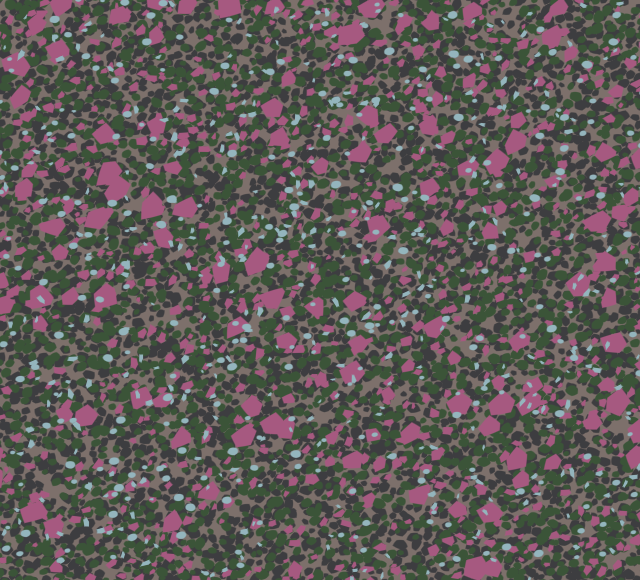
Reproduce this pattern procedurally as a WebGL 2 fragment shader.

```glsl
#version 300 es
precision highp float;
// Speckled terrazzo: charcoal and green grains on taupe, with pink chips and pale flakes.
// Each layer scatters irregular grains over a jittered grid; the layers are
// painted one over another, from the ground up to the flakes.

uniform vec2 u_resolution;
out vec4 fragColor;

float hash(vec2 p) {
    return fract(sin(dot(p, vec2(127.1, 311.7))) * 43758.5453);
}

// Signed distance to a grain: an uneven pentagon blended towards a disc
float grainDistance(vec2 q, float radius, float roundness, vec2 id) {
    float polygon = -1.0;
    for (int i = 0; i < 5; i++) {
        float k = float(i);
        float angle = (k + 0.6 * hash(id + 3.1 * k)) * 1.2566;
        float reach = radius * (0.75 + 0.5 * hash(id + 5.7 * k + 1.3));
        polygon = max(polygon, dot(q, vec2(cos(angle), sin(angle))) - reach);
    }
    return mix(polygon, length(q) - 1.1 * radius, roundness);
}

// Coverage of one layer; size is relative to a cell, spin is the spread of the tilt
float scatter(vec2 p, float cells, float share, float size, float stretch,
              float roundness, float tilt, float spin, float seed) {
    p = p * cells + seed * 0.37;
    vec2 cell = floor(p);
    float soft = 0.0013 * cells;
    float cover = 0.0;
    for (int y = -1; y <= 1; y++) {
        for (int x = -1; x <= 1; x++) {
            vec2 corner = cell + vec2(x, y);
            vec2 id = corner + seed * 17.3;
            if (hash(id) > share) continue;
            vec2 center = corner + 0.05 + 0.9 * vec2(hash(id + 11.9), hash(id + 27.4));
            float angle = tilt + spin * (hash(id + 41.2) - 0.5);
            float c = cos(angle), s = sin(angle);
            vec2 q = mat2(c, -s, s, c) * (p - center);
            q *= vec2(inversesqrt(stretch), sqrt(stretch));
            float radius = size * (0.6 + 0.8 * hash(id + 63.8));
            float d = grainDistance(q, radius, roundness, id);
            cover = max(cover, 1.0 - smoothstep(-soft, soft, d));
        }
    }
    return cover;
}

void main() {
    vec2 p = gl_FragCoord.xy / u_resolution.x;

    vec3 taupe = vec3(0.49, 0.44, 0.42);
    vec3 charcoal = vec3(0.24, 0.24, 0.25);
    vec3 green = vec3(0.23, 0.33, 0.22);
    vec3 pink = vec3(0.65, 0.35, 0.50);
    vec3 paleBlue = vec3(0.58, 0.71, 0.74);

    // Fine ground of dark grains
    vec3 color = taupe;
    color = mix(color, charcoal, scatter(p, 72.0, 0.85, 0.44, 1.3, 0.4, 0.3, 2.0, 1.0));
    color = mix(color, green, scatter(p, 66.0, 0.62, 0.40, 1.3, 0.6, 0.3, 1.6, 2.0));

    // Pink shards and larger leaning chips
    color = mix(color, pink, scatter(p, 48.0, 0.36, 0.25, 1.5, 0.0, 0.5, 1.6, 3.0));
    color = mix(color, pink, scatter(p, 22.0, 0.30, 0.27, 1.25, 0.1, 0.6, 0.6, 4.0));

    // Pale slivers and oval flakes
    color = mix(color, paleBlue, scatter(p, 50.0, 0.16, 0.18, 1.9, 0.0, 0.7, 3.0, 5.0));
    color = mix(color, paleBlue, scatter(p, 48.0, 0.16, 0.22, 1.4, 0.8, 0.1, 0.5, 6.0));

    fragColor = vec4(color, 1.0);
}
```
